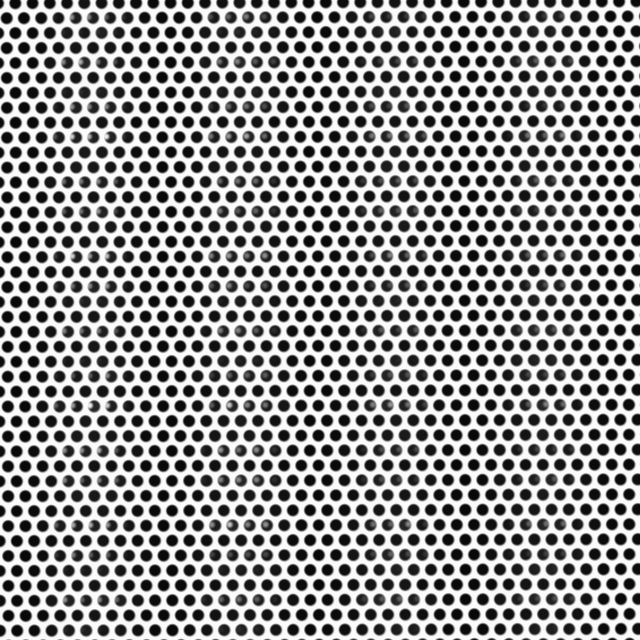
A Shadertoy shader for this pattern:

```glsl
// Perforated white sheet: staggered round holes with faint glints from a layer behind.
#define COLUMNS 37.1                  // holes across the canvas
#define ANCHOR vec2(0.497, 0.5062)    // centre of one hole
#define TILT 0.003                    // slight rotation of the rows, radians
#define HOLE_RADIUS 0.332             // in units of the hole spacing
#define EDGE_SOFTNESS 0.165           // width of the hole rim
#define SHEET_COLOR vec3(0.985)
#define HOLE_COLOR vec3(0.035)
#define GLINT_COLOR vec3(0.92)
#define CLUSTER_PERIOD 0.234          // distance between glint clusters
#define BEAT_ROWS 2.571               // rows from one lit row to the next

const float TAU = 6.2831853;
const float ROW_HEIGHT = 0.8660254;

float hash(vec2 p) {
    vec3 q = fract(vec3(p.xyx) * 0.1031);
    q += dot(q, q.yzx + 33.33);
    return fract((q.x + q.y) * q.z);
}

float wave(float x) {
    return 0.5 + 0.5 * cos(TAU * x);
}

// Offset from the nearest hole centre; also returns the cell's column and row.
vec2 hexCell(vec2 p, out vec2 cell) {
    float row = round(p.y / ROW_HEIGHT);
    float stagger = 0.5 * mod(row, 2.0);
    float column = round(p.x - stagger);
    cell = vec2(column, row);
    return p - vec2(column + stagger, row * ROW_HEIGHT);
}

// Darkness of a soft disc: 1 inside, 0 outside.
float disc(vec2 p, float radius, float softness) {
    return 1.0 - smoothstep(radius - 0.5 * softness, radius + 0.5 * softness, length(p));
}

void mainImage(out vec4 fragColor, in vec2 fragCoord) {
    vec2 uv = fragCoord / iResolution.y;
    float c = cos(TILT), s = sin(TILT);
    vec2 p = mat2(c, -s, s, c) * (uv - ANCHOR) * COLUMNS;
    float softness = max(EDGE_SOFTNESS, 1.5 * COLUMNS / iResolution.y);

    vec2 cell;
    vec2 local = hexCell(p, cell);
    vec2 center = uv - local / COLUMNS;
    float random = hash(cell + 91.0);

    // Interference with the layer behind: clusters across, beating rows down
    float cluster = wave((center.x - 0.145) / CLUSTER_PERIOD);
    float beat = wave((cell.y - 17.0) / BEAT_ROWS);
    float swell = 0.6 + 0.4 * wave((cell.y - 3.0) / 9.0);
    float fade = mix(1.0, 0.4, smoothstep(0.1, 0.75, center.x));
    float lit = smoothstep(0.42, 0.9, cluster) * smoothstep(0.5, 0.95, beat) * swell;
    lit *= fade * mix(0.55, 1.15, random);

    // Hole floor, charcoal where the layer behind shows
    float grain = 0.5 + 0.25 * (sin(31.0 * p.x + 9.0 * p.y) + sin(27.0 * p.y - 13.0 * p.x));
    float haze = cluster * (0.35 + 0.65 * beat) * mix(0.6, 1.0, random);
    vec3 floorColor = HOLE_COLOR + 0.11 * haze + 0.025 * grain * haze;

    // Glint drifts from the left of the hole to the right across the sheet
    float side = mix(-0.25, 0.2, smoothstep(0.25, 0.65, center.x));
    float glint = disc(local - vec2(side, 0.05), 0.16, 0.24);
    floorColor = mix(floorColor, GLINT_COLOR, clamp(glint * lit, 0.0, 1.0));

    // Sheet with a soft shadow at the lower right of each hole
    float shadow = disc(local - vec2(0.03, -0.025), HOLE_RADIUS + 0.035, 0.12);
    vec3 color = SHEET_COLOR * (1.0 - 0.14 * shadow);

    float radius = HOLE_RADIUS + 0.012 * (random - 0.5);
    color = mix(color, floorColor, disc(local, radius, softness));
    fragColor = vec4(color, 1.0);
}
```
